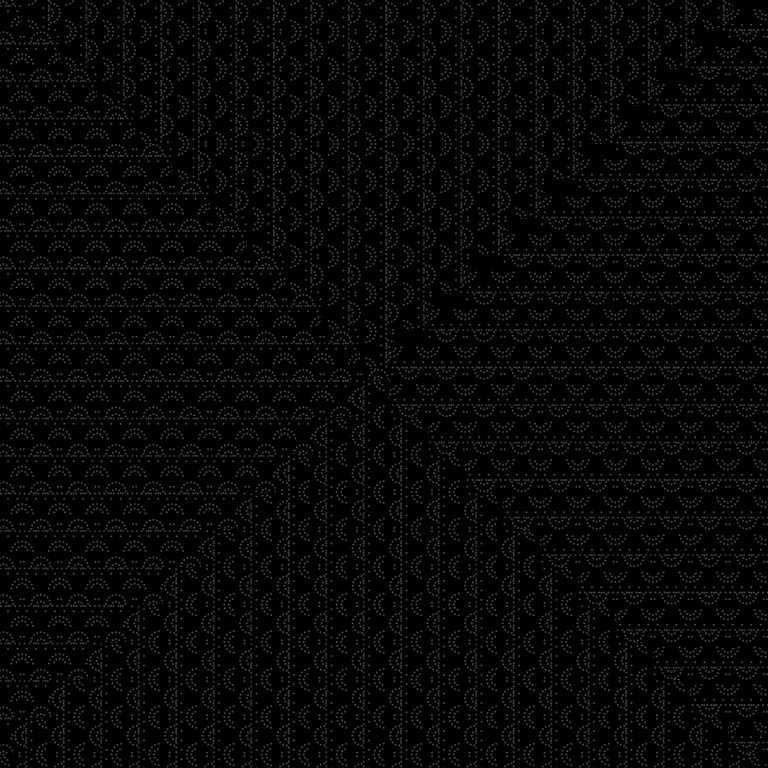
A three.js fragment shader for this pattern:

```glsl
// Sparse dotted arcs on black, about 20.5 repeats across and down, in four
// triangular sectors that turn like a pinwheel. Each sector tiles one motif
// in its own rotated frame; whole tiles are kept, so the seams are stepped.
varying vec2 vUv;

// Soft round speck, sized in tile units.
float speck(vec2 offset) {
  return 1.0 - smoothstep(0.0, 0.046, length(offset));
}

// Specks every "gap" radians along an arc, up to "steps" either side of its top.
float dottedArc(vec2 p, float radius, float gap, float steps) {
  float i = clamp(floor(atan(p.x, p.y) / gap + 0.5), -steps, steps);
  return speck(p - radius * vec2(sin(i * gap), cos(i * gap)));
}

// Specks along a horizontal line, mirrored about its middle.
float dottedLine(vec2 p, float gap, float count) {
  float i = clamp(floor(abs(p.x) / gap), 0.0, count - 1.0);
  return speck(vec2(abs(p.x) - (i + 0.5) * gap, p.y));
}

float motif(vec2 p, float row) {
  // Nested caps over a base line.
  float ink = dottedArc(p - vec2(0.0, 0.04), 0.26, 0.38, 4.0);
  ink = max(ink, dottedArc(p + vec2(0.0, 0.01), 0.13, 0.72, 2.0));

  // Every third base line is a little stronger.
  float strength = mod(row - 1.0, 3.0) < 0.5 ? 1.0 : 0.8;
  ink = max(ink, strength * dottedLine(p, 0.125, 4.0));

  // Nested caps between columns, shared by neighbouring tiles.
  vec2 between = vec2(abs(p.x) - 0.5, p.y);
  ink = max(ink, dottedArc(between + vec2(0.0, 0.57), 0.29, 0.36, 4.0));
  ink = max(ink, dottedArc(between + vec2(0.0, 0.55), 0.15, 0.62, 2.0));

  // Stray pairs and a sparse row fill the gaps.
  ink = max(ink, dottedLine(between - vec2(0.0, 0.18), 0.09, 1.0));
  return max(ink, dottedLine(p + vec2(0.0, 0.14), 0.25, 2.0));
}

void main() {
  vec2 p = vUv * 20.48;
  vec2 center = vec2(10.27, 10.29);
  float ink = 0.0;

  // Left, top, right and bottom sectors, a quarter turn apart.
  for (int k = 0; k < 4; k++) {
    float angle = float(k) * 1.570796;
    vec2 side = vec2(cos(angle), -sin(angle));
    vec2 up = vec2(sin(angle), cos(angle));

    // Opposite sectors have opposite tile offsets.
    vec2 phase = (k == 0 || k == 2) ? vec2(0.09, 0.32) : vec2(0.30, 0.14);
    if (k > 1) phase = -phase;

    vec2 q = vec2(dot(p - phase, side), dot(p - phase, up));
    vec2 tile = floor(q + vec2(0.5, 0.65));

    // Keep the tile if its middle lies within this sector; later sectors cover.
    vec2 toCenter = center - phase;
    vec2 place = tile - vec2(dot(toCenter, side), dot(toCenter, up) + 0.15);
    if (-place.x >= abs(place.y)) ink = motif(q - tile, tile.y);
  }

  gl_FragColor = vec4(vec3(0.32 * ink), 1.0);
}
```
